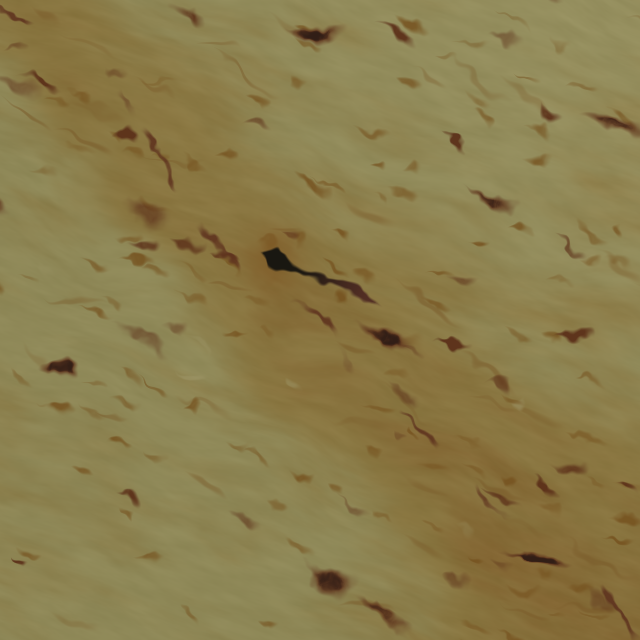
This texture is drawn by a WebGL 1 fragment shader. Its source:

```glsl
precision highp float;
uniform vec2 u_resolution;

float hash(vec2 p) {
  p = fract(p * vec2(0.1031, 0.1137));
  p += dot(p, p.yx + 33.33);
  return fract((p.x + p.y) * p.x * 17.0);
}

float noise(vec2 p) {
  vec2 i = floor(p), f = fract(p);
  f = f * f * (3.0 - 2.0 * f);
  return mix(mix(hash(i), hash(i + vec2(1, 0)), f.x),
             mix(hash(i + vec2(0, 1)), hash(i + vec2(1, 1)), f.x), f.y);
}

float fbm(vec2 p) {
  float sum = 0.0, amp = 0.53;
  for (int i = 0; i < 4; i++) {
    sum += amp * noise(p);
    p = p * 2.03 + 17.3;
    amp *= 0.5;
  }
  return sum;
}

vec2 turn(vec2 p, float a) {
  float c = cos(a), s = sin(a);
  return vec2(c * p.x + s * p.y, c * p.y - s * p.x);
}

// Warm tract running from upper left to lower right, widening downwards
float tract(vec2 p) {
  float d = (p.x + p.y - 1.0) * 0.707;
  float w = mix(0.08, 0.23, clamp(p.x, 0.0, 1.0));
  return exp(-d * d / (w * w));
}

// Scattered ragged flecks; size holds half length and half width
float flecks(vec2 p, float cells, vec2 size, float chance, float crowding, float seed) {
  vec2 home = floor(p * cells);
  float cover = 0.0;
  for (int y = -1; y <= 1; y++) {
    for (int x = -1; x <= 1; x++) {
      vec2 id = home + vec2(x, y);
      vec2 key = id + seed;
      float near = tract((id + 0.5) / cells);
      if (hash(key + 71.0) > chance + crowding * near) continue;
      vec2 jitter = vec2(hash(key + 5.0), hash(key + 13.0));
      vec2 q = p - (id + 0.15 + 0.7 * jitter) / cells;
      q = turn(q, -0.36 + 0.7 * (hash(key + 29.0) - 0.5));
      vec2 r = size * (0.5 + 0.8 * vec2(hash(key + 37.0), hash(key + 43.0)));
      float u = q.x / r.x;
      q.y += r.y * (hash(key + 53.0) - 0.5) * 1.6 * (u * u - 0.3);
      float girth = r.y * (1.0 + 0.4 * clamp(u, -1.2, 1.2));
      float body = 1.0 - smoothstep(0.35, 1.3, length(vec2(u, q.y / girth)));
      cover = max(cover, body * (0.35 + 0.65 * hash(key + 61.0)));
    }
  }
  return cover;
}

void main() {
  vec2 p = gl_FragCoord.xy / u_resolution.y;
  vec2 coarse = vec2(noise(p * 38.0), noise(p * 38.0 + 31.0)) - 0.5;
  vec2 fine = vec2(noise(p * 95.0 + 7.0), noise(p * 95.0 + 57.0)) - 0.5;
  vec2 w = p + 0.015 * coarse + 0.007 * fine;
  vec2 flow = turn(p, -0.36) + 0.035 * vec2(noise(p * 7.0), noise(p * 7.0 + 9.0));
  float mottle = 0.65 + 0.7 * fbm(w * 55.0);

  // Ground: pale olive, stained ochre in soft streaks
  float streak = fbm(flow * vec2(6.0, 24.0));
  float cloud = fbm(p * 4.0 + 4.0);
  float band = tract(p + 0.10 * (cloud - 0.5));
  float corner = smoothstep(0.55, 1.1, p.x) * (1.0 - smoothstep(0.1, 0.4, p.y));
  float warmth = band * 0.62 + 0.22 * corner + 0.55 * (streak - 0.5) + 0.5 * (cloud - 0.5) + 0.05;
  vec3 color = mix(vec3(0.565, 0.54, 0.35), vec3(0.54, 0.465, 0.255), smoothstep(0.0, 0.55, warmth));
  color = mix(color, vec3(0.515, 0.40, 0.20), smoothstep(0.5, 1.0, warmth));
  color += 0.05 * (fbm(flow * vec2(20.0, 75.0)) - 0.5) + 0.03 * (p.x * p.y - 0.25);

  // Long faint fibres and pale glints
  float fibre = flecks(p + 0.02 * coarse, 10.0, vec2(0.045, 0.006), 0.25, 0.35, 700.0);
  color = mix(color, vec3(0.47, 0.34, 0.15), 0.5 * fibre);
  float glint = flecks(w, 9.0, vec2(0.016, 0.008), 0.05, 0.1, 900.0);
  color = mix(color, vec3(0.62, 0.59, 0.41), 0.6 * glint);

  // Ochre flecks, then red-brown spindles
  float ochre = flecks(w, 18.0, vec2(0.021, 0.0065), 0.30, 0.15, 100.0);
  color = mix(color, vec3(0.46, 0.32, 0.12), min(0.85, 0.85 * ochre * mottle));
  float spindle = flecks(w, 12.0, vec2(0.024, 0.0075), 0.12, 0.42, 300.0);
  color = mix(color, vec3(0.36, 0.19, 0.10), min(0.95, 1.05 * spindle * mottle));

  // Broken thread winding along the tract
  float along = (p.x - p.y) * 0.707;
  float across = (w.x + w.y - 1.0) * 0.707 + 0.07 * (noise(vec2(along * 8.0, 3.0)) - 0.5);
  float gaps = smoothstep(0.42, 0.75, noise(vec2(along * 24.0, 8.0)));
  float thread = gaps * (1.0 - smoothstep(0.001, 0.006, abs(across)));
  color = mix(color, vec3(0.37, 0.20, 0.12), min(0.9, 0.85 * thread * mottle));

  // Larger red-brown cell bodies, a few with dark cores
  float cell = flecks(w, 5.5, vec2(0.040, 0.0135), 0.16, 0.24, 500.0);
  color = mix(color, vec3(0.37, 0.20, 0.11), min(0.95, 1.2 * cell * mottle));
  color = mix(color, vec3(0.16, 0.10, 0.08), 0.85 * smoothstep(0.55, 1.0, cell * mottle));

  // Central black body drawn out into a swollen tail
  vec2 q = turn(p + 0.010 * coarse + 0.006 * fine - vec2(0.43, 0.597), -0.42);
  q.y += 0.004 * sin(q.x * 35.0);
  float halo = exp(-dot(q, q) * 500.0);
  color = mix(color, vec3(0.48, 0.30, 0.10), 0.5 * halo);
  float ends = smoothstep(-0.028, 0.0, q.x) * (1.0 - smoothstep(0.13, 0.19, q.x));
  float girth = 0.0035 + 0.012 * exp(-q.x * q.x * 2000.0) + 0.005 * exp(-pow((q.x - 0.14) * 30.0, 2.0));
  float neuron = 1.0 - smoothstep(-0.003, 0.003, abs(q.y) - girth * ends);
  vec3 ink = mix(vec3(0.10, 0.09, 0.065), vec3(0.32, 0.18, 0.14), smoothstep(0.03, 0.16, q.x));
  color = mix(color, ink, neuron * smoothstep(0.0, 0.3, ends));

  gl_FragColor = vec4(color, 1.0);
}
```
